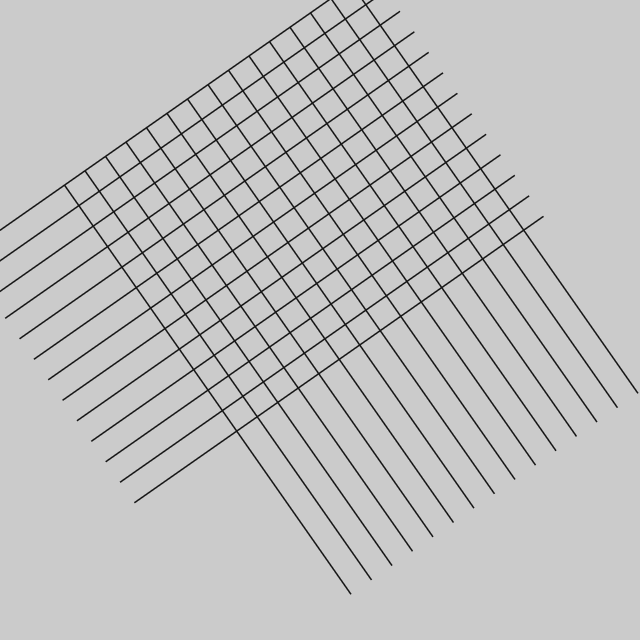
This pattern is drawn by a WebGL 2 fragment shader. Its source:

```glsl
#version 300 es
precision highp float;
// Two sets of thin parallel strokes, crossing at right angles on a tilted frame.
// Each set is one stroke repeated by rounding to its nearest index; the exact
// overlap of stroke and pixel footprint gives smooth edges and square ends.

uniform vec2 u_resolution;
out vec4 fragColor;

// Placement, in canvas units with the origin at the lower left
const float TILT = radians(35.0);
const vec2 CORNER = vec2(-0.0592, 0.5987); // left end of the first row
const float SPACING = 0.0391;
const float STROKE_LENGTH = 0.7805;
const float STROKE_WIDTH = 0.0024;
const float ROW_COUNT = 13.0;
const float COLUMN_COUNT = 15.0;
const float COLUMN_OFFSET = 0.1953; // first column, measured along the rows

const vec3 PAPER = vec3(0.797);
const vec3 INK = vec3(0.09);

// Share of a pixel-wide window around x that lies between lo and hi
float spanCoverage(float x, float lo, float hi, float pixel) {
    float overlap = min(x + 0.5 * pixel, hi) - max(x - 0.5 * pixel, lo);
    return clamp(overlap / pixel, 0.0, 1.0);
}

// Strokes run along x from 0 to STROKE_LENGTH and are stacked along y
float strokeSet(vec2 p, float count, float pixel) {
    float index = clamp(round(p.y / SPACING), 0.0, count - 1.0);
    float offset = p.y - index * SPACING;
    float across = spanCoverage(offset, -0.5 * STROKE_WIDTH, 0.5 * STROKE_WIDTH, pixel);
    return across * spanCoverage(p.x, 0.0, STROKE_LENGTH, pixel);
}

void main() {
    float side = min(u_resolution.x, u_resolution.y);
    float pixel = 1.0 / side;
    vec2 p = gl_FragCoord.xy / side - CORNER;

    // Tilted frame: x follows the rows, y descends along the columns
    vec2 rowAxis = vec2(cos(TILT), sin(TILT));
    vec2 columnAxis = vec2(rowAxis.y, -rowAxis.x);
    vec2 frame = vec2(dot(p, rowAxis), dot(p, columnAxis));

    // Swapping the axes turns the same stroke set into columns
    float rows = strokeSet(frame, ROW_COUNT, pixel);
    vec2 columnFrame = vec2(frame.y, frame.x - COLUMN_OFFSET);
    float columns = strokeSet(columnFrame, COLUMN_COUNT, pixel);

    float ink = 1.0 - (1.0 - rows) * (1.0 - columns);
    fragColor = vec4(mix(PAPER, INK, ink), 1.0);
}
```
